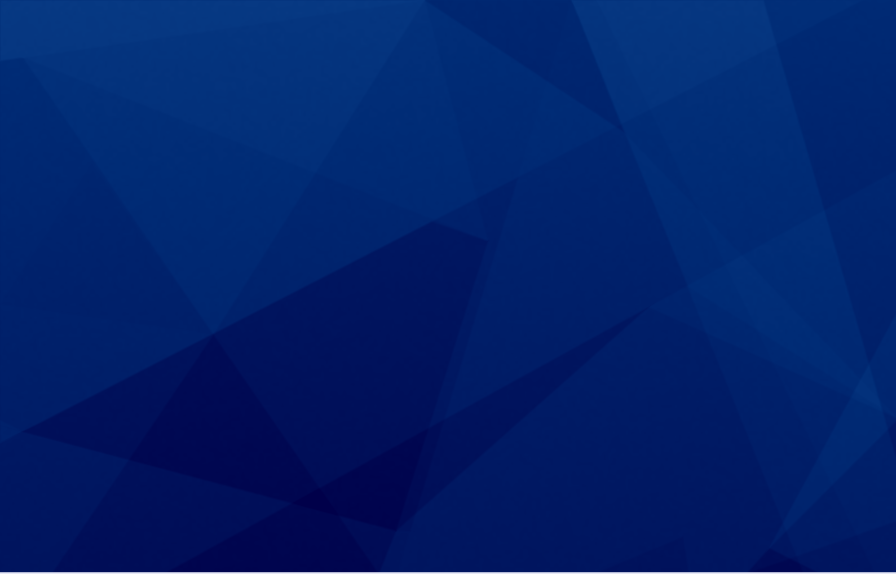
Write a Shadertoy shader that draws this background.

```glsl
#define EDGE_SOFTNESS 0.28
#define TONE_BOTTOM 0.077
#define TONE_TOP 0.166
#define TONE_CURVE 1.1
#define BLUE_LIFT 0.29
#define GRAIN 0.006
#define FOOTER_HEIGHT 0.31
#define FOOTER_COLOR vec3(0.90, 0.91, 0.97)

// Signed distance to the line a-b, positive on its left side
float sideOf(vec2 p, vec2 a, vec2 b) {
    vec2 along = normalize(b - a);
    return dot(p - a, vec2(-along.y, along.x));
}

// Soft coverage of a triangle with either winding
float facet(vec2 p, vec2 a, vec2 b, vec2 c) {
    float winding = sign(sideOf(c, a, b));
    float inside = min(winding * sideOf(p, a, b),
                   min(winding * sideOf(p, b, c), winding * sideOf(p, c, a)));
    return smoothstep(-EDGE_SOFTNESS, EDGE_SOFTNESS, inside);
}

// Convex quad; the soft edges along the shared diagonal sum to one
float pane(vec2 p, vec2 a, vec2 b, vec2 c, vec2 d) {
    return facet(p, a, b, c) + facet(p, a, c, d);
}

float hash(vec2 cell) {
    return fract(sin(dot(cell, vec2(127.1, 311.7))) * 43758.5);
}

float valueNoise(vec2 p) {
    vec2 cell = floor(p), f = fract(p);
    f = f * f * (3.0 - 2.0 * f);
    return mix(mix(hash(cell), hash(cell + vec2(1, 0)), f.x),
               mix(hash(cell + vec2(0, 1)), hash(cell + vec2(1, 1)), f.x), f.y);
}

// Translucent panes that lighten the upper left
float leftLight(vec2 p) {
    vec2 corner = vec2(4, 90), peak = vec2(74, 100), tip = vec2(37.2, 41.7);
    float tone = 0.016 * facet(p, vec2(0, 22.8), vec2(0, 100), vec2(150.4, 100));
    tone += 0.040 * facet(p, vec2(0, 100), peak, vec2(0, 89.4));
    tone += 0.018 * facet(p, corner, peak, tip);
    tone += 0.011 * facet(p, corner, vec2(85, 58), peak);
    tone -= 0.006 * facet(p, vec2(16, 71.5), vec2(0, 47), tip);
    tone += 0.016 * facet(p, vec2(0, 26.8), vec2(4, 24.8), vec2(0, 22.8));
    return tone;
}

// Tall beams and crossing wedges on the right
float rightLight(vec2 p) {
    vec2 apex = vec2(99.6, 100), beamTop = vec2(133, 100), beamFoot = vec2(162, 0);
    vec2 rightEdge = vec2(156.5, 27);
    float tone = 0.006 * facet(p, apex, vec2(69.2, 0), vec2(140, 0));
    tone += 0.024 * pane(p, apex, beamTop, beamFoot, vec2(140, 0));
    tone += 0.009 * pane(p, vec2(104, 100), beamTop, beamFoot, vec2(152.5, 0));
    tone += 0.016 * facet(p, vec2(113, 46.5), vec2(156.5, 70.5), rightEdge);
    tone += 0.012 * facet(p, vec2(108.7, 77), rightEdge, vec2(120, 50));
    tone += 0.030 * facet(p, vec2(134, 4.5), vec2(156.5, 46), rightEdge);
    return tone;
}

// Overlapping shadows
float shadows(vec2 p) {
    vec2 wing = vec2(4, 24.8), keel = vec2(69, 7.5), bladeFoot = vec2(28.5, 0);
    float tone = 0.025 * pane(p, wing, vec2(75.2, 61.4), vec2(85, 58), keel);
    tone += 0.012 * pane(p, wing, vec2(90.3, 69.1), vec2(71.5, 7.5), keel);
    tone += 0.026 * facet(p, vec2(37.2, 41.7), vec2(9, 0), vec2(66, 0));
    tone += 0.033 * facet(p, bladeFoot, vec2(113, 46.5), keel);
    tone += 0.033 * facet(p, bladeFoot, keel, vec2(66, 0));
    tone += 0.030 * facet(p, vec2(74, 100), vec2(99.6, 100), vec2(108.7, 77));
    tone += 0.036 * facet(p, vec2(130, 0), vec2(134, 4.5), vec2(143, 0));
    tone += 0.020 * facet(p, vec2(130, 0), vec2(157, 9.5), vec2(157, 0));
    tone += 0.014 * facet(p, vec2(119, 6.5), vec2(103.5, 0), vec2(120, 0));
    return tone;
}

void mainImage(out vec4 fragColor, in vec2 fragCoord) {
    // Percent of the canvas height
    vec2 p = 100.0 * fragCoord / iResolution.y;
    float tone = mix(TONE_BOTTOM, TONE_TOP, pow(p.y / 100.0, TONE_CURVE));
    tone += leftLight(p) + rightLight(p) - shadows(p);
    tone = max(tone + GRAIN * (valueNoise(p * 1.3) - 0.5), 0.0);

    // Navy to royal blue ramp above a pale footer line
    vec3 color = vec3(0.5 * max(tone - 0.17, 0.0), tone, tone + BLUE_LIFT);
    float pixel = 100.0 / iResolution.y;
    float footer = clamp((FOOTER_HEIGHT - p.y) / pixel + 0.5, 0.0, 1.0);
    fragColor = vec4(mix(color, FOOTER_COLOR, footer), 1.0);
}
```
